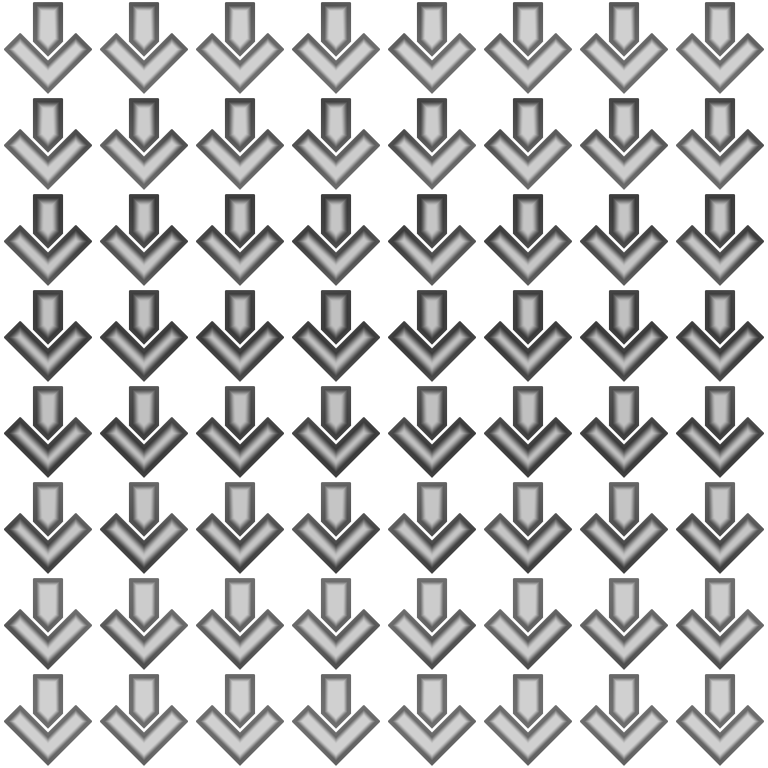
Write a Shadertoy shader that draws this pattern.

```glsl
const float TAU = 6.2831853;
const float REPEATS = 8.0;

// Arrow proportions, in cells
const float STEM_HALF = 0.157;
const float STEM_TOP = 0.978;
const float STEM_POINT = 0.41;
const float HEAD_BOTTOM = 0.022;
const float HEAD_NOTCH = 0.37;
const float HEAD_END = 0.95;      // x + y at the arm ends
const float CORNER = 0.014;

// Bevel
const float RIM_WIDTH = 0.034;
const float SHADOW_SHORT = 0.085;
const float SHADOW_LONG = 0.125;

// Tones
const float PAPER = 1.0;
const float RIM_TONE = 0.335;
const float RIM_SWING = 0.095;
const float SHADOW_DROP = 0.05;
const float FILL_TONE = 0.785;
const float FILL_SWING = 0.035;

// Drift of the light over the grid, in rows
const float LIGHT_START = 6.0;
const float LIGHT_DELAY = 2.5;
const float LIGHT_LEAN = 1.6;

// Intersection of two half-planes with a rounded corner
float roundedCorner(vec2 d) {
    d += CORNER;
    return min(max(d.x, d.y), 0.0) + length(max(d, 0.0)) - CORNER;
}

// Upright bar with a 45 degree point at its foot
float stemDistance(vec2 p) {
    float bar = roundedCorner(vec2(abs(p.x) - STEM_HALF, p.y - STEM_TOP));
    float point = (abs(p.x) - p.y + STEM_POINT) * sqrt(0.5);
    return max(bar, point);
}

// Chevron: one 45 degree arm mirrored about the axis
float headDistance(vec2 p) {
    p.x = abs(p.x);
    float middle = 0.5 * (HEAD_BOTTOM + HEAD_NOTCH);
    float halfWidth = 0.5 * (HEAD_NOTCH - HEAD_BOTTOM);
    float across = abs(p.y - p.x - middle) - halfWidth;
    float along = p.x + p.y - HEAD_END;
    return roundedCorner(vec2(across, along) * sqrt(0.5));
}

// Slow light wave, periodic in both grid directions
float lightWave(vec2 p, vec2 cell) {
    float row = REPEATS - 1.0 - cell.y;
    float lean = LIGHT_LEAN * p.x * cos(TAU * cell.x / REPEATS);
    float phase = row - LIGHT_START - LIGHT_DELAY * (1.0 - p.y) + lean;
    return cos(TAU * phase / REPEATS);
}

void mainImage(out vec4 fragColor, in vec2 fragCoord) {
    vec2 grid = fragCoord / iResolution.xy * REPEATS;
    vec2 cell = floor(grid);
    vec2 p = fract(grid) - vec2(0.5, 0.0);
    float pixel = REPEATS / min(iResolution.x, iResolution.y);

    float d = min(stemDistance(p), headDistance(p));
    float wave = lightWave(p, cell);

    // Flat rim, then a soft inner shadow opening onto the fill
    float rim = RIM_TONE + RIM_SWING * wave;
    float row = REPEATS - 1.0 - cell.y;
    float fill = FILL_TONE + FILL_SWING * cos(TAU * (row + 0.5) / REPEATS);
    float reach = mix(SHADOW_LONG, SHADOW_SHORT, 0.5 + 0.5 * wave);
    float open = smoothstep(RIM_WIDTH * 0.7, reach, -d);
    float inside = smoothstep(-pixel, pixel, -d - RIM_WIDTH);
    float tone = mix(rim, mix(rim - SHADOW_DROP, fill, open), inside);

    float cover = clamp(0.5 - d / pixel, 0.0, 1.0);
    fragColor = vec4(vec3(mix(PAPER, tone, cover)), 1.0);
}
```
